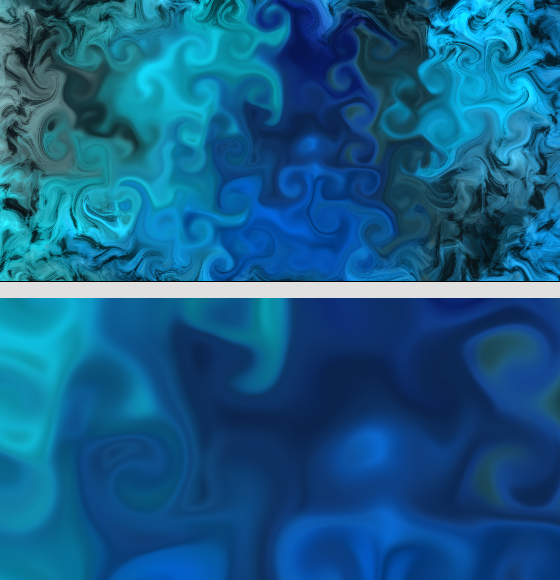
Top, the full canvas; bottom, a detail of the centre.
Reproduce this texture procedurally as a Shadertoy shader.

```glsl
// Draws curling marbled inks in teal, cyan, azure and navy with crusted mineral borders.

#define LARGE_CELLS 4.3    // big vortices per canvas height
#define SMALL_CELLS 8.0    // small vortices per canvas height
#define LARGE_TURN 1.6     // twist at a big vortex centre, radians
#define SMALL_TURN 5.6     // twist at a small vortex centre, radians
#define TONE_SCALE 11.0    // frequency of the soft ink streaks
#define TONE_CONTRAST 0.33
#define GRAIN_SCALE 34.0   // frequency of the border crust
#define GRAIN_CONTRAST 0.75
#define DRIFT 0.09         // wandering of the colour boundaries

const vec3 TEAL   = vec3(0.11, 0.46, 0.49);
const vec3 OCEAN  = vec3(0.03, 0.42, 0.64);
const vec3 LAGOON = vec3(0.03, 0.68, 0.75);
const vec3 SKY    = vec3(0.03, 0.65, 0.84);
const vec3 AZURE  = vec3(0.00, 0.30, 0.68);
const vec3 INDIGO = vec3(0.06, 0.19, 0.40);
const vec3 NAVY   = vec3(0.02, 0.08, 0.36);
const vec3 MOSS   = vec3(0.10, 0.22, 0.25);
const vec3 STONE  = vec3(0.33, 0.43, 0.44);
const vec3 HAZE   = vec3(0.17, 0.43, 0.54);
const vec3 INK    = vec3(0.03, 0.08, 0.10);
const vec3 RUST   = vec3(0.34, 0.30, 0.19);

vec2 hash2(vec2 cell) {
    vec2 k = vec2(dot(cell, vec2(127.1, 311.7)), dot(cell, vec2(269.5, 183.3)));
    return fract(sin(k) * 43758.55);
}

mat2 rotation(float angle) {
    float c = cos(angle), s = sin(angle);
    return mat2(c, s, -s, c);
}

// Layered sines, each octave bent, turned and shrunk; roughly -1 to 1.
float layers(vec2 p, int octaves) {
    float sum = 0.0, amp = 0.6;
    mat2 turn = rotation(1.1) * 1.87;
    for (int i = 0; i < octaves; i++) {
        sum += amp * sin(p.x + 1.6 * sin(p.y)) * cos(p.y * 0.9 + sin(p.x * 0.7));
        p = turn * p + vec2(3.7, 1.9);
        amp *= 0.65;
    }
    return sum;
}

// Twists space around one jittered vortex per cell.
vec2 swirl(vec2 p, float cells, float twist) {
    vec2 g = p * cells, home = floor(g), shift = vec2(0.0);
    for (int j = -1; j <= 1; j++)
    for (int i = -1; i <= 1; i++) {
        vec2 cell = home + vec2(i, j);
        vec2 d = g - cell - 0.2 - 0.6 * hash2(cell);
        vec2 r = hash2(cell + 41.0);
        float way = r.x < 0.5 ? -1.0 : 1.0;
        float angle = way * twist * (0.3 + 0.9 * r.y) * exp(-5.0 * dot(d, d));
        shift += rotation(angle) * d - d;
    }
    return (g + shift) / cells;
}

// Soft elliptical mass.
float mass(vec2 p, vec2 centre, vec2 radius) {
    vec2 d = (p - centre) / radius;
    return smoothstep(0.05, 0.85, exp(-dot(d, d)));
}

// Broad colour regions, painted back to front.
vec3 inks(vec2 p) {
    vec3 c = mix(TEAL, OCEAN, smoothstep(0.35, 0.9, p.x));
    c = mix(c, STONE, 0.9 * mass(p, vec2(0.02, 0.66), vec2(0.26, 0.34)));
    c = mix(c, LAGOON, 0.75 * mass(p, vec2(0.15, 0.2), vec2(0.28, 0.18)));
    c = mix(c, LAGOON, 0.8 * mass(p, vec2(0.68, 0.24), vec2(0.2, 0.15)));
    c = mix(c, LAGOON, 0.6 * mass(p, vec2(0.62, 0.66), vec2(0.18, 0.14)));
    c = mix(c, LAGOON, mass(p, vec2(0.79, 0.92), vec2(0.11, 0.28)));
    c = mix(c, OCEAN, 0.8 * mass(p, vec2(0.48, 0.1), vec2(0.22, 0.16)));
    c = mix(c, INDIGO, 0.92 * mass(p, vec2(1.13, 0.52), vec2(0.3, 0.56)));
    c = mix(c, AZURE, 0.85 * mass(p, vec2(1.02, 0.18), vec2(0.36, 0.22)));
    c = mix(c, NAVY, 0.85 * mass(p, vec2(1.14, 0.82), vec2(0.15, 0.24)));
    c = mix(c, MOSS, 0.9 * mass(p, vec2(1.42, 0.75), vec2(0.14, 0.4)));
    c = mix(c, MOSS, 0.85 * mass(p, vec2(1.57, 0.22), vec2(0.19, 0.24)));
    c = mix(c, SKY, mass(p, vec2(1.7, 0.7), vec2(0.23, 0.2)));
    c = mix(c, SKY, 0.9 * mass(p, vec2(1.77, 0.98), vec2(0.11, 0.13)));
    c = mix(c, HAZE, 0.85 * mass(p, vec2(1.82, 0.4), vec2(0.22, 0.18)));
    c = mix(c, INK, 0.7 * mass(p, vec2(1.8, 0.14), vec2(0.13, 0.14)));
    c = mix(c, INK, 0.65 * mass(p, vec2(0.28, 0.66), vec2(0.1, 0.12)));
    return mix(c, INK, 0.6 * mass(p, vec2(0.17, 0.96), vec2(0.15, 0.1)));
}

void mainImage(out vec4 fragColor, in vec2 fragCoord) {
    vec2 p = fragCoord / iResolution.y;

    // Crust gathers toward the borders, the middle stays liquid.
    float border = length((p - vec2(0.97, 0.5)) / vec2(0.88, 0.56));
    float rough = smoothstep(0.7, 1.08, border + 0.2 * layers(p * 4.0, 3));
    rough *= 1.0 - 0.8 * mass(p, vec2(1.7, 0.64), vec2(0.2, 0.2));

    // Vortices, nearly still inside the crust
    float calm = 1.0 - 0.85 * rough;
    vec2 q = swirl(p, SMALL_CELLS, SMALL_TURN * calm);
    q = swirl(q + 0.37, LARGE_CELLS, LARGE_TURN * calm) - 0.37;

    // Crust grain, folded by a coarser copy of itself
    vec2 fold = vec2(layers(q * 13.0, 3), layers(q.yx * 13.0 + 5.0, 3));
    float grain = layers(q * GRAIN_SCALE + 1.6 * fold, 5);

    // Colour regions with wandering, crumbling boundaries
    vec2 wander = vec2(layers(q * 8.0 + 2.0, 2), layers(q.yx * 8.0 + 9.0, 2));
    vec2 crumble = vec2(grain, -grain) + fold;
    vec3 col = inks(q + DRIFT * wander + 0.06 * rough * crumble);

    // Soft streaks, dark and cyan, drawn out by the vortices
    float tone = layers(q * TONE_SCALE + 0.5 * wander, 2);
    col *= 1.0 + TONE_CONTRAST * tone;
    float gleam = smoothstep(0.15, 0.8, layers(q * 10.0 + 7.0, 2));
    col = mix(col, col * 1.15 + vec3(0.02, 0.09, 0.10), 0.8 * gleam);

    // Crust: dark crumbs, pale mineral flecks, a trace of rust
    col *= 1.0 + GRAIN_CONTRAST * rough * grain;
    col = mix(col, INK, 0.55 * rough * smoothstep(0.2, 0.6, -grain));
    col = mix(col, STONE, 0.3 * rough * smoothstep(0.1, 0.6, grain - 0.4 * fold.x));
    col = mix(col, RUST, 0.35 * rough * smoothstep(0.3, 0.7, fold.x * fold.y + 0.3 * grain));

    // Thin dark lower edge
    col *= smoothstep(0.0015, 0.005, p.y);
    fragColor = vec4(clamp(col, 0.0, 1.0), 1.0);
}
```
